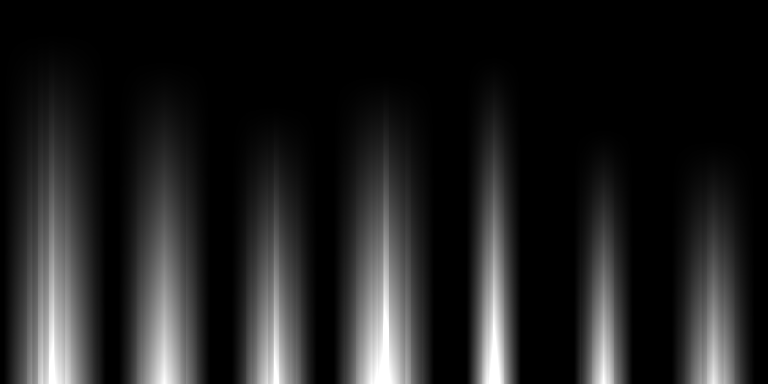
A Shadertoy shader for this background:

```glsl
float hash(float n) {
    n = fract(n * 0.1031);
    n *= n + 33.33;
    return fract(n * (n + n));
}

// Brightness of thin vertical strips with softened joins
float strips(float x) {
    float id = floor(x);
    return mix(hash(id), hash(id + 1.0), smoothstep(0.8, 1.0, x - id));
}

// Light falling off sideways from the axis and upward from the floor
float beam(float offset, float y, float height, float halfWidth, float peak) {
    float side = max(1.0 - abs(offset) / halfWidth, 0.0);
    float rise = max(1.0 - y / height, 0.0);
    return peak * pow(side, 1.2) * pow(rise, 1.5);
}

void mainImage(out vec4 fragColor, in vec2 fragCoord) {
    vec2 uv = fragCoord / iResolution.xy;

    // Height, half width in cells, peak brightness
    vec3 beams[7] = vec3[7](
        vec3(0.92, 0.47, 1.12), vec3(0.85, 0.42, 1.05),
        vec3(0.73, 0.39, 1.05), vec3(0.81, 0.46, 1.35),
        vec3(0.86, 0.25, 1.25), vec3(0.67, 0.27, 1.00),
        vec3(0.64, 0.38, 0.92));

    // Seven equal cells, one beam in the middle of each
    float cell = uv.x * 7.0;
    vec3 shape = beams[int(clamp(floor(cell), 0.0, 6.0))];
    float light = beam(fract(cell) - 0.5, uv.y, shape.x, shape.y, shape.z);

    // Fine vertical streaks
    light *= 0.88 + 0.24 * strips(uv.x * 140.0);

    fragColor = vec4(vec3(min(light, 1.0)), 1.0);
}
```
